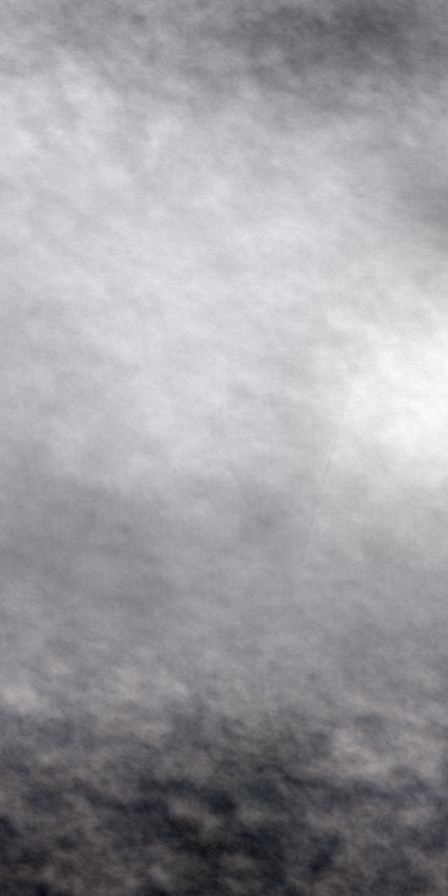
Give the GLSL for this texture, as a Shadertoy shader.

```glsl
#define CLOUD_SCALE 5.0
#define WARP 0.5
#define CALM_DETAIL 0.15
#define LOW_DETAIL 0.42
#define HIGH_DETAIL 0.27
#define FINE_GAIN 0.85
#define GRAIN 0.035
#define SEAM_WIDTH 0.002
#define SEAM_TOP 1.29
#define OCTAVES 6

float hash(vec2 p) {
    return fract(sin(dot(p, vec2(127.1, 311.7))) * 43758.5453);
}

float noise(vec2 p) {
    vec2 i = floor(p), f = fract(p);
    f = f * f * (3.0 - 2.0 * f);
    return mix(mix(hash(i), hash(i + vec2(1, 0)), f.x),
               mix(hash(i + vec2(0, 1)), hash(i + vec2(1, 1)), f.x), f.y);
}

float fbm(vec2 p) {
    float sum = 0.0, amp = 0.5;
    for (int i = 0; i < OCTAVES; i++) {
        sum += amp * noise(p);
        p = mat2(1.6, 1.2, -1.2, 1.6) * p + 7.3;
        amp *= 0.53;
    }
    return sum;
}

// Soft elliptical patch of light or shade
float patchAt(vec2 p, vec2 center, vec2 radius) {
    vec2 d = (p - center) / radius;
    return exp(-dot(d, d));
}

// Broad light: vertical profile plus local patches
float skyLight(vec2 p) {
    float light = mix(0.19, 0.55, smoothstep(0.0, 0.6, p.y));
    light += 0.25 * smoothstep(0.45, 1.2, p.y);
    light -= 0.15 * smoothstep(1.5, 2.0, p.y);

    light += 0.17 * patchAt(p, vec2(1.00, 1.10), vec2(0.24, 0.22));
    light += 0.05 * patchAt(p, vec2(0.48, 1.25), vec2(0.30, 0.40));
    light += 0.08 * patchAt(p, vec2(0.12, 0.46), vec2(0.24, 0.06));
    light += 0.06 * patchAt(p, vec2(0.08, 1.78), vec2(0.16, 0.14));
    light += 0.10 * patchAt(p, vec2(0.92, 0.24), vec2(0.25, 0.20));

    light -= 0.24 * patchAt(p, vec2(0.78, 1.92), vec2(0.34, 0.18));
    light -= 0.19 * patchAt(p, vec2(1.02, 1.54), vec2(0.17, 0.16));
    light -= 0.10 * patchAt(p, vec2(0.28, 1.98), vec2(0.11, 0.13));
    light -= 0.07 * patchAt(p, vec2(0.00, 1.15), vec2(0.28, 0.28));
    light -= 0.10 * patchAt(p, vec2(0.08, 0.82), vec2(0.36, 0.18));
    light -= 0.09 * patchAt(p, vec2(0.57, 0.85), vec2(0.08, 0.06));
    light -= 0.07 * patchAt(p, vec2(0.65, 1.10), vec2(0.10, 0.17));
    light -= 0.12 * patchAt(p, vec2(0.64, 0.34), vec2(0.12, 0.08));
    light -= 0.12 * patchAt(p, vec2(0.48, 0.14), vec2(0.13, 0.17));
    return light;
}

void mainImage(out vec4 fragColor, in vec2 fragCoord) {
    vec2 p = fragCoord / iResolution.xy * vec2(1.0, 2.0);

    // Cloud layers: broad folds, then small ragged tufts on a diagonal
    vec2 q = mat2(0.92, 0.38, -0.38, 0.92) * p * CLOUD_SCALE;
    vec2 bend = vec2(fbm(q + 3.1), fbm(q + 19.7)) - 0.5;
    float broad = fbm(q + WARP * bend) - 0.5;
    float tufts = fbm(q * vec2(2.6, 4.2) + bend + 31.0) - 0.5;
    float fine = fbm(q * vec2(7.0, 10.0) + 53.0) - 0.5;

    float low = 1.0 - smoothstep(0.25, 0.7, p.y);
    float high = smoothstep(1.5, 1.85, p.y);
    float detail = CALM_DETAIL + (LOW_DETAIL - CALM_DETAIL) * low
                 + (HIGH_DETAIL - CALM_DETAIL) * high;
    float light = skyLight(p + 0.06 * bend);
    light += detail * (0.45 * broad + 0.85 * tufts + FINE_GAIN * 0.5 * fine);

    // Faint curved seam, broken along its length
    float seamX = 0.48 + p.y * (0.23 + 0.035 * p.y);
    float side = p.x - seamX;
    float below = 1.0 - smoothstep(SEAM_TOP - 0.15, SEAM_TOP, p.y);
    float right = smoothstep(-SEAM_WIDTH, SEAM_WIDTH, side) * below;
    float strength = 0.008 + 0.014 * smoothstep(0.85, 1.1, p.y);
    light += strength * right * exp(-max(side, 0.0) * 9.0);
    float seam = exp(-side * side / (SEAM_WIDTH * SEAM_WIDTH)) * below;
    float broken = smoothstep(0.35, 0.7, noise(vec2(p.y * 18.0, 4.0)));
    light += 0.03 * seam * broken * mix(-1.0, 1.0, low);

    // Fine sensor grain
    light += GRAIN * (noise(p * 240.0) - 0.5);

    // Cool violet grey, warmer near the glow and in the lower tufts
    float warm = patchAt(p, vec2(0.95, 1.10), vec2(0.22, 0.28));
    vec3 tint = mix(vec3(0.0, -0.008, 0.010), vec3(0.004, 0.006, -0.004), warm);
    tint += vec3(-0.006, 0.005, 0.0) * exp(-side * side * 60.0);
    tint += vec3(0.05, 0.0, -0.04) * tufts * low;
    fragColor = vec4(clamp(light + tint, 0.0, 1.0), 1.0);
}
```
